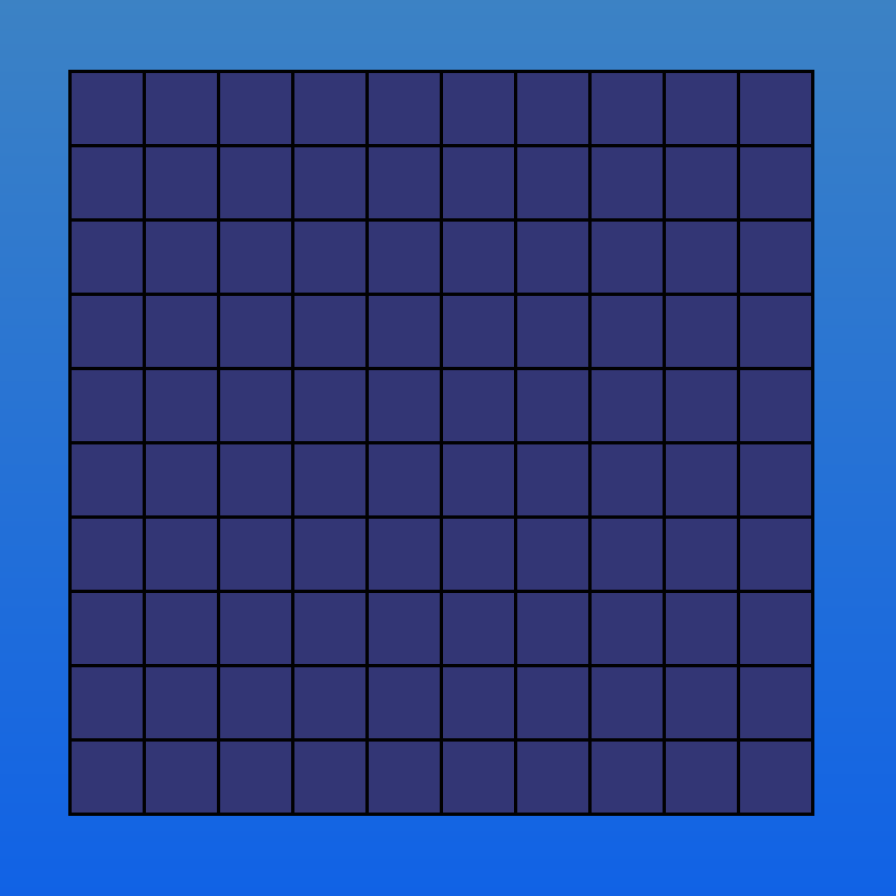
A Shadertoy shader for this pattern:

```glsl
// A ten by ten board of flat indigo cells ruled in black over a vertical blue gradient.
// Each axis finds the distance to its nearest rule; box-filtered coverage
// then blends backdrop, panel and rules with smooth edges.

const float CELLS      = 10.0;                // repeats across and down
const float PITCH      = 0.0829;              // cell size, rule centre to rule centre
const float RULE_WIDTH = 0.0037;
const vec2  BOARD_MIN  = vec2(0.0781, 0.0913); // centre of the lower left crossing

const vec3 SKY_BOTTOM  = vec3(0.065, 0.385, 0.900);
const vec3 SKY_TOP     = vec3(0.235, 0.510, 0.770);
const vec3 CELL_COLOR  = vec3(0.200, 0.212, 0.460);
const vec3 RULE_COLOR  = vec3(0.003, 0.003, 0.008);

// Share of a pixel inside an edge, per axis; positive depth is inside
vec2 coverage(vec2 depth, vec2 pixel) {
    return clamp(depth / pixel + 0.5, 0.0, 1.0);
}

// Distance on each axis to the nearest of the CELLS + 1 rules
vec2 ruleDistance(vec2 p) {
    vec2 index = clamp(floor(p / PITCH + 0.5), 0.0, CELLS);
    return abs(p - index * PITCH);
}

void mainImage(out vec4 fragColor, in vec2 fragCoord) {
    vec2 pixel = 1.0 / iResolution.xy;
    vec2 uv = fragCoord * pixel;
    vec2 p = uv - BOARD_MIN;

    // Backdrop
    vec3 color = mix(SKY_BOTTOM, SKY_TOP, uv.y);

    // Panel, reaching the outer edge of the border rules
    float halfBoard = 0.5 * CELLS * PITCH;
    vec2 inside = coverage(halfBoard + 0.5 * RULE_WIDTH - abs(p - halfBoard), pixel);
    float panel = inside.x * inside.y;

    // Rules: the union of both axes
    vec2 rule = coverage(0.5 * RULE_WIDTH - ruleDistance(p), pixel);
    float grid = 1.0 - (1.0 - rule.x) * (1.0 - rule.y);

    // The border's soft outer edge is all rule, so no cell color fringes it
    vec2 onBoard = step(abs(p - halfBoard), vec2(halfBoard));
    grid = mix(1.0, grid, onBoard.x * onBoard.y);

    color = mix(color, mix(CELL_COLOR, RULE_COLOR, grid), panel);
    fragColor = vec4(color, 1.0);
}
```
